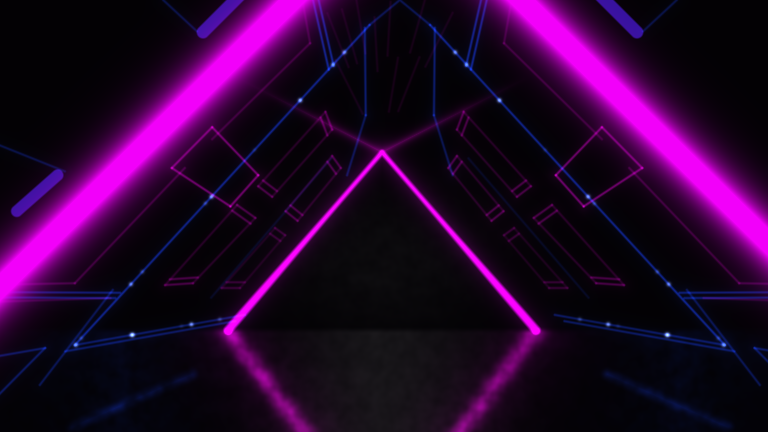
Reproduce this background procedurally as a WebGL 2 fragment shader.

```glsl
#version 300 es
precision highp float;
uniform vec2 u_resolution;
out vec4 fragColor;

const vec3 MAGENTA = vec3(0.95, 0.0, 0.98);
const vec3 PLUM = vec3(0.55, 0.0, 0.52);
const vec3 BLUE = vec3(0.05, 0.15, 0.6);
const vec3 VIOLET = vec3(0.22, 0.08, 0.68);
const float FLOOR_Y = 2.12;

float hash(float n) { return fract(sin(n * 91.7) * 4375.5); }

vec2 slope(vec2 cell) {
  float angle = 6.2832 * hash(dot(cell, vec2(1.0, 57.3)));
  return vec2(cos(angle), sin(angle));
}

float gradientNoise(vec2 p) {
  vec2 i = floor(p), f = fract(p), u = f * f * (3.0 - 2.0 * f), e = vec2(1, 0);
  float low = mix(dot(slope(i), f), dot(slope(i + e), f - e), u.x);
  float high = mix(dot(slope(i + e.yx), f - e.yx), dot(slope(i + 1.0), f - 1.0), u.x);
  return mix(low, high, u.y);
}

// Folds the right half onto the left about a vertical axis
vec2 fold(vec2 p, float axis) { return vec2(axis - abs(p.x - axis), p.y); }

// Segments hold their two ends as xy and zw
float segment(vec2 p, vec4 s) {
  vec2 ab = s.zw - s.xy, ap = p - s.xy;
  return length(ap - ab * clamp(dot(ap, ab) / dot(ab, ab), 0.0, 1.0));
}

float stroke(vec2 p, vec4 s, float halfWidth, float soft) {
  return 1.0 - smoothstep(halfWidth - soft, halfWidth + soft, segment(p, s));
}

float wire(vec2 p, vec4 s, float soft) {
  return stroke(p, s, 0.022, soft) + 0.14 * exp(-segment(p, s) * 9.0);
}

float twin(vec2 p, vec4 s, vec2 gap, float soft) {
  return max(wire(p, s, soft), wire(p - gap, s, soft));
}

// Dim long sides with brighter double ends
float panel(vec2 p, vec4 top, vec4 bottom, float soft) {
  float sides = wire(p, vec4(top.xy, bottom.xy), soft) + wire(p, vec4(top.zw, bottom.zw), soft);
  vec2 gap = vec2(0.1, 0.12);
  return 0.35 * sides + 0.65 * (twin(p, top, -gap, soft) + twin(p, bottom, gap, soft));
}

// Small lights scattered along a rail
float sparks(vec2 p, vec4 s, float count) {
  float sum = 0.0;
  for (float i = 0.0; i < count; i++) {
    float d = length(p - mix(s.xy, s.zw, (i + hash(i + count)) / count));
    sum += hash(i * 3.0 + 1.0) * exp(-d * d * 500.0);
  }
  return sum;
}

float blueWires(vec2 p, vec4 rail, vec4 base, float s) {
  float v = wire(p, rail, s) + 0.7 * twin(p, base, vec2(-0.2, -0.13), s);
  v += 0.6 * wire(p, vec4(2.35, 2.96, 0.83, 0.98), s);
  v += 0.6 * wire(p, vec4(8.33, 9.0, 7.7, 8.48), s);
  v += twin(p, vec4(6.52, 9.0, 6.85, 7.55), vec2(0.1, 0.08), s);
  v += 0.8 * wire(p, vec4(7.6, 8.42, 7.62, 6.6), s);
  v += 0.6 * wire(p, vec4(7.62, 6.6, 7.23, 5.35), s);
  v += 0.8 * twin(p, vec4(-1.0, 2.92, 2.5, 2.9), vec2(-0.1, -0.11), s);
  v += 0.7 * wire(p, vec4(-0.5, 1.5, 0.94, 1.75), s);
  v += 0.7 * wire(p, vec4(0.94, 1.75, -0.3, 0.5), s);
  return v + 0.25 * wire(p, vec4(6.9, 5.7, 4.4, 2.8), s);
}

float outerPanels(vec2 p, float s) {
  float v = wire(p, vec4(3.58, 5.5, 4.42, 6.35), s) + wire(p, vec4(4.42, 6.35, 5.38, 5.35), s);
  v += wire(p, vec4(5.38, 5.35, 4.8, 4.7), s) + wire(p, vec4(4.8, 4.7, 3.58, 5.5), s);
  v += 0.45 * wire(p, vec4(4.42, 6.1, 6.46, 8.1), s);
  v += 0.4 * wire(p, vec4(6.46, 8.1, 6.3, 9.0), s);
  v += 0.5 * wire(p, vec4(3.85, 5.5, 1.56, 3.1), s);
  v += 0.5 * wire(p, vec4(1.56, 3.1, -0.5, 3.06), s);
  return v + 0.4 * wire(p, vec4(-0.5, 2.7, 2.3, 2.79), s);
}

float innerPanels(vec2 p, float s) {
  return panel(p, vec4(6.78, 6.67, 6.92, 6.3), vec4(5.38, 5.12, 5.67, 4.9), s)
       + panel(p, vec4(6.92, 5.75, 7.1, 5.5), vec4(5.95, 4.6, 6.2, 4.4), s)
       + panel(p, vec4(4.94, 4.73, 5.32, 4.46), vec4(3.44, 3.06, 4.02, 3.1), s)
       + 0.7 * panel(p, vec4(5.73, 4.25, 5.94, 4.1), vec4(4.62, 3.0, 5.0, 3.0), s);
}

void main() {
  vec2 p = (gl_FragCoord.xy - 0.5 * u_resolution) * 9.0 / u_resolution.y + vec2(8.0, 4.5);
  float soft = 0.012 + 5.4 / u_resolution.y;
  vec2 inner = fold(p, 7.96), rails = fold(p, 8.33), outer = fold(p, 8.48), bars = fold(p, 8.75);
  vec4 rail = vec4(7.7, 8.48, 1.56, 1.81), base = vec4(1.56, 1.81, 5.1, 2.44);
  vec4 gate = vec4(7.96, 5.83, 4.75, FLOOR_Y);
  float grain = gradientNoise(p * 3.0) + 0.5 * gradientNoise(p * 7.0);
  float ground = 1.0 - smoothstep(FLOOR_Y - 0.08, FLOOR_Y + 0.08, p.y);

  // Dark hall, back wall and glossy floor
  vec2 wall = (p - vec2(8.0, 3.5)) / vec2(1.9, 1.4);
  vec3 color = vec3(0.01, 0.005, 0.015);
  color += 0.035 * exp(-dot(wall, wall)) * (1.0 + 0.5 * grain) * (1.0 - ground);
  color += ground * 0.075 * exp(-wall.x * wall.x) * (1.0 + 0.3 * grain);

  // Floor reflections
  float d = segment(inner, vec4(gate.zw, 6.4, -0.1));
  color += ground * PLUM * (0.65 * exp(-d * d * 28.0) + 0.22 * exp(-d * 1.8)) * (1.0 + 0.5 * grain);
  float gloss = stroke(rails, vec4(1.5, 0.1, 4.0, 1.2), 0.05, 0.14);
  color += ground * BLUE * (0.3 * gloss + 0.1 * exp(-abs(rails.x - 2.5))) * (1.0 + grain);

  // Wires, panels and lights
  color += BLUE * blueWires(rails, rail, base, soft) * 0.75;
  color += PLUM * 0.65 * (outerPanels(outer, soft) + innerPanels(fold(p, 8.22), soft));
  color += vec3(0.5, 0.6, 0.9) * (sparks(rails, rail, 9.0) + sparks(rails, base, 6.0));

  // Faint ceiling streaks
  for (float i = 0.0; i < 10.0; i++) {
    vec2 ray = vec2((i - 4.5) * 0.36, 3.2), start = gate.xy + ray * (0.25 + 0.4 * hash(i));
    color += PLUM * 0.12 * wire(p, vec4(start, start + ray * 0.35), soft);
  }

  // Violet bars
  float slabs = max(stroke(bars, vec4(4.23, 8.33, 5.0, 9.1), 0.13, soft),
                    stroke(bars, vec4(1.2, 5.35, 0.35, 4.6), 0.12, soft));
  color = mix(color, VIOLET, slabs * 0.9);
  color += BLUE * 0.4 * wire(bars, vec4(4.1, 8.35, 3.4, 9.0), soft);
  color += BLUE * 0.4 * wire(bars, vec4(1.35, 5.43, -0.2, 6.05), soft);

  // Inner triangle and faint roof beams
  float core = mix(0.085, 0.045, smoothstep(FLOOR_Y, 5.0, p.y));
  color += MAGENTA * (0.8 * stroke(inner, gate, core, soft + 0.015) + 0.25 * exp(-segment(inner, gate) * 6.0));
  float roof = segment(inner, vec4(gate.xy, 5.0, 7.35));
  color += PLUM * 0.55 * exp(-roof * 14.0) * smoothstep(4.6, 7.9, inner.x);

  // Large foreground beams
  float beam = segment(outer, vec4(7.12, 10.0, -1.04, 2.0));
  color = mix(color, MAGENTA, exp(-max(beam - 0.2, 0.0) * 3.4));
  fragColor = vec4(clamp(color, 0.0, 1.0), 1.0);
}
```
